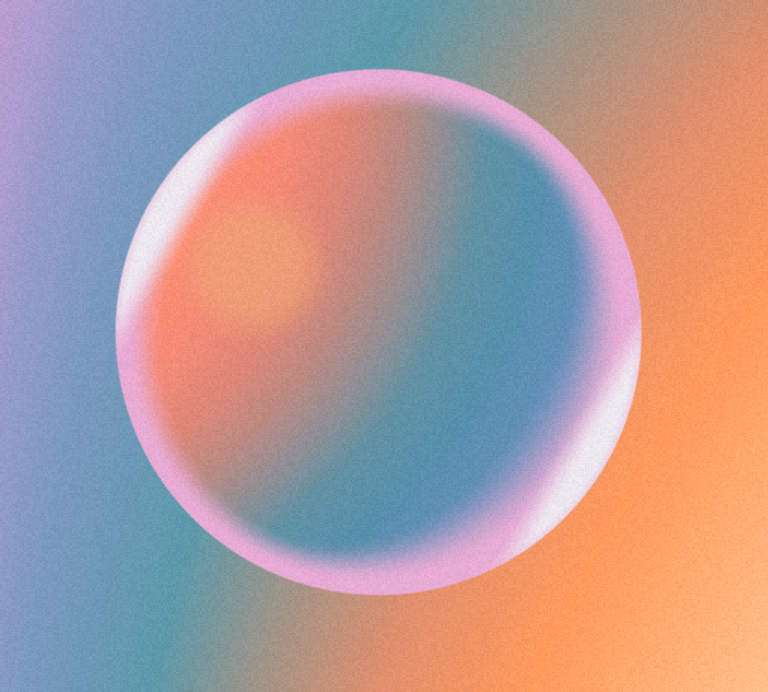
This background is drawn by a WebGL 2 fragment shader. Its source:

```glsl
#version 300 es
precision highp float;
// A glossy gradient sphere with a pearly rim over a soft diagonal colour sweep.

uniform vec2 u_resolution;
out vec4 fragColor;

const vec3 PINK = vec3(0.91, 0.67, 0.83);
const vec3 PEARL = vec3(0.93, 0.91, 0.94);
const vec3 APRICOT = vec3(0.93, 0.63, 0.46);
const vec2 SPHERE_CENTRE = vec2(0.547, 0.520);
const float SPHERE_RADIUS = 0.380;

// Colour stops: rgb is the colour, w is its position.
const vec4 SWEEP[8] = vec4[8](
  vec4(0.74, 0.62, 0.82, 0.00), vec4(0.58, 0.61, 0.79, 0.14),
  vec4(0.48, 0.60, 0.75, 0.28), vec4(0.36, 0.60, 0.67, 0.60),
  vec4(0.63, 0.58, 0.53, 0.87), vec4(0.88, 0.56, 0.43, 1.17),
  vec4(1.00, 0.60, 0.36, 1.55), vec4(1.00, 0.75, 0.54, 2.15));
const vec4 CORE[8] = vec4[8](
  vec4(0.99, 0.56, 0.45, -0.85), vec4(0.96, 0.54, 0.46, -0.60),
  vec4(0.87, 0.53, 0.47, -0.35), vec4(0.73, 0.54, 0.51, -0.15),
  vec4(0.57, 0.56, 0.58, 0.03), vec4(0.38, 0.57, 0.64, 0.21),
  vec4(0.34, 0.56, 0.67, 0.42), vec4(0.38, 0.56, 0.72, 0.65));

vec3 ramp(vec4 stops[8], float t) {
  vec3 colour = stops[0].rgb;
  for (int i = 1; i < 8; i++) {
    float k = clamp((t - stops[i - 1].w) / (stops[i].w - stops[i - 1].w), 0.0, 1.0);
    colour = mix(colour, stops[i].rgb, k);
  }
  return colour;
}

float hash(vec2 cell) {
  vec3 q = fract(vec3(cell.xyx) * 0.1031);
  q += dot(q, q.yzx + 33.33);
  return fract((q.x + q.y) * q.z);
}

// Diagonal bands that fan out towards the right.
vec3 background(vec2 p) {
  float down = 1.0 - p.y;
  return ramp(SWEEP, p.x + down * (0.22 + 0.75 * p.x));
}

// d is the offset from the centre in sphere radii.
vec3 sphere(vec2 d) {
  float r = length(d);
  vec2 n = d / max(r, 0.001);

  // Bowed bands run across the core.
  float along = dot(d, vec2(0.88, -0.475));
  float across = dot(d, vec2(0.475, 0.88));
  vec3 colour = ramp(CORE, along + 0.28 * across * across);

  // Warm spot.
  float spot = 1.0 - smoothstep(0.14, 0.32, length(d - vec2(-0.47, 0.25)));
  colour = mix(colour, APRICOT, 0.8 * spot);

  // Pink rim, widest at the lower right.
  float facing = dot(n, vec2(0.82, -0.57));
  float width = 0.155 + facing * facing * (facing > 0.0 ? 0.23 : 0.05);
  float rim = smoothstep(1.0 - width, 1.0 - 0.2 * width, r);
  colour = mix(colour, PINK, rim);

  // Pearly caps at opposite ends of one axis.
  float cap = smoothstep(0.80, 0.92, abs(dot(d, vec2(0.87, -0.5))));
  colour = mix(colour, PEARL, cap);

  // Thin tinted outline.
  return mix(colour, PINK, 0.35 * smoothstep(0.965, 1.0, r));
}

void main() {
  vec2 p = gl_FragCoord.xy / u_resolution.y;
  vec2 d = (p - SPHERE_CENTRE) / SPHERE_RADIUS;
  float edge = 1.5 / (u_resolution.y * SPHERE_RADIUS);
  float inside = 1.0 - smoothstep(1.0 - edge, 1.0 + edge, length(d));
  vec3 colour = mix(background(p), sphere(d), inside);

  // Fine grain.
  colour += 0.045 * (hash(floor(p * 460.0)) - 0.5);
  fragColor = vec4(colour, 1.0);
}
```
